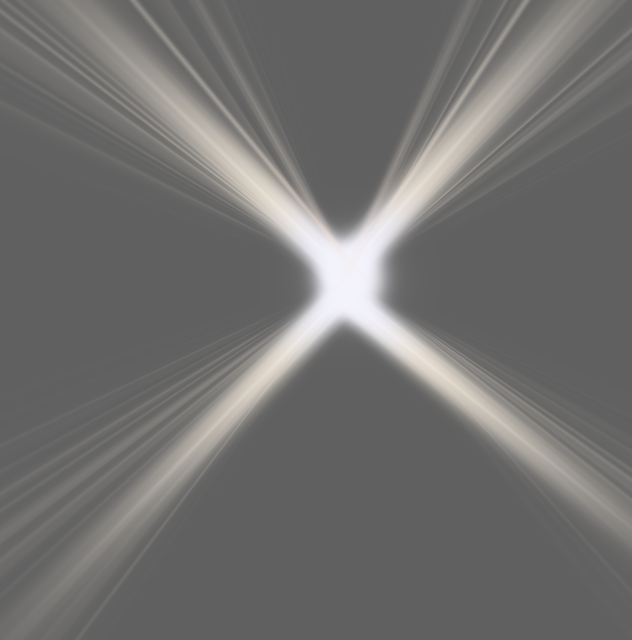
Reproduce this background procedurally as a WebGL 2 fragment shader.

```glsl
#version 300 es
precision highp float;
// Four tapering beams of light cross in a pale core on a grey field.
// Beams are gaussian in distance to a ray; fainter fans of streaks come
// from value noise over angle. Light is summed, then softly saturated.
uniform vec2 u_resolution;
out vec4 outColor;

const vec3 GREY = vec3(0.376);
const vec3 WARM = vec3(0.965, 0.925, 0.87);
const vec3 COOL = vec3(0.955, 0.953, 0.985);
const vec3 ROSE = vec3(0.93, 0.83, 0.77);
const vec2 CENTER = vec2(0.547, 0.566);

// Sine-free hash and smooth one-dimensional noise
float hash(float n) {
    n = fract(n * 0.1031);
    n *= n + 33.33;
    return fract(n * (n + n));
}

float noise(float x) {
    float i = floor(x);
    float f = fract(x);
    return mix(hash(i), hash(i + 1.0), f * f * (3.0 - 2.0 * f));
}

// Light around the ray from a through b; decay is the fading length
float beam(vec2 p, vec2 a, vec2 b, float width, float spread, float decay) {
    vec2 dir = normalize(b - a);
    vec2 q = p - a;
    float along = dot(q, dir);
    float across = dir.x * q.y - dir.y * q.x;
    float t = max(along, 0.0);
    float s = across / (width + spread * t);
    float grain = 0.9 + 0.2 * noise(s * 5.0 + 70.0);
    return exp(-s * s - t / decay) * grain * smoothstep(-0.03, 0.03, along);
}

// Bundle of thin streaks about one direction, angles in degrees
float fan(vec2 q, float angle, float halfWidth, float seed) {
    float c = radians(angle);
    vec2 dir = vec2(cos(c), sin(c));
    float turn = degrees(atan(dir.x * q.y - dir.y * q.x, dot(q, dir)));
    float s = turn / halfWidth;
    float fine = noise(turn * 1.5 + seed);
    float broad = noise(turn * 0.4 + seed + 50.0);
    float r = length(q);
    float fade = smoothstep(0.07, 0.22, r) * exp(-r / 0.6);
    return exp(-s * s) * (0.2 + fine * fine * 1.2) * (0.3 + broad) * fade;
}

void main() {
    vec2 p = gl_FragCoord.xy / u_resolution.y;
    vec2 q = p - CENTER;
    float r = length(q);

    // Main beams
    float light = 5.0 * beam(p, CENTER, vec2(0.104, 1.0), 0.019, 0.027, 0.21);
    light += 4.8 * beam(p, vec2(0.531, 0.566), vec2(0.911, 1.0), 0.019, 0.027, 0.22);
    light += 4.8 * beam(p, vec2(0.547, 0.551), vec2(0.039, 0.03), 0.018, 0.018, 0.20);
    light += 4.8 * beam(p, vec2(0.547, 0.53), vec2(0.99, 0.173), 0.018, 0.018, 0.21);

    // Bright core and its weak halo
    vec2 e = q / vec2(0.035, 0.04);
    light += 6.0 * exp(-dot(e, e));
    light += 0.12 * exp(-r * r / 0.006);

    // Thin rays beside the upper beams
    float thin = 0.9 * beam(p, vec2(0.568, 0.566), vec2(0.208, 1.0), 0.003, 0.003, 0.6);
    thin += 0.9 * beam(p, vec2(0.536, 0.566), vec2(0.823, 1.0), 0.003, 0.003, 0.6);
    thin += 0.7 * beam(p, vec2(0.551, 0.566), vec2(0.306, 1.0), 0.006, 0.006, 0.28);
    thin += 0.7 * beam(p, vec2(0.536, 0.566), vec2(0.736, 1.0), 0.006, 0.006, 0.28);

    // Faint fans on both sides of each beam
    float haze = fan(q, 144.0, 9.0, 11.0) + 0.6 * fan(q, 122.0, 8.0, 23.0);
    haze += 0.9 * fan(q, 40.0, 8.0, 37.0) + 0.6 * fan(q, 62.0, 5.0, 41.0);
    haze += 0.8 * fan(q, 215.0, 9.0, 59.0) + 0.6 * fan(q, 231.0, 4.0, 67.0);
    haze += 0.7 * fan(q, -35.0, 7.0, 83.0) + 0.6 * fan(q, -47.5, 3.0, 97.0);

    // Warm along the beams, cool in the core, rosy on the thin rays
    vec3 tint = mix(COOL, WARM, smoothstep(0.06, 0.2, r));
    float rosy = thin / (thin + light + 0.3) * (1.0 - smoothstep(0.1, 0.3, r));
    tint = mix(tint, ROSE, rosy);
    float total = light + thin + 0.5 * haze;
    outColor = vec4(mix(GREY, tint, 1.0 - exp(-total)), 1.0);
}
```
